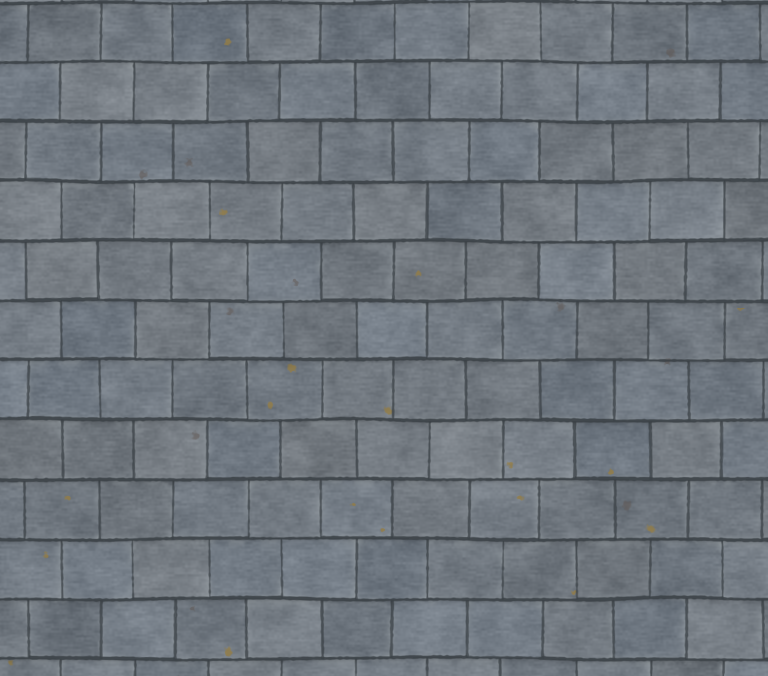
This texture is drawn by a Shadertoy shader. Its source:

```glsl
// Weathered slate roof: staggered courses of grey-blue tiles with uneven joints.
// Each tile gets a hashed tone, cloudy stains, chalky worn edges and a lip that
// shades the course below; a few ochre lichen specks are scattered on top.

const vec2 TILE_COUNT = vec2(10.45, 11.33);   // tiles across, courses down
const float TILE_ASPECT = 0.81;               // course height in tile widths
const float COURSE_SHIFT = 0.47;              // stagger of every other course

const vec3 SLATE = vec3(0.447, 0.477, 0.510);
const vec3 CHALK = vec3(0.60, 0.63, 0.65);
const vec3 GAP = vec3(0.235, 0.260, 0.280);
const vec3 LICHEN = vec3(0.58, 0.49, 0.27);
const vec3 RUST = vec3(0.38, 0.34, 0.32);

float hash(vec2 p) {
    vec3 q = fract(p.xyx * vec3(0.1031, 0.1030, 0.0973));
    q += dot(q, q.yzx + 33.33);
    return fract((q.x + q.y) * q.z);
}

float noise(vec2 p) {
    vec2 i = floor(p), f = fract(p);
    f = f * f * (3.0 - 2.0 * f);
    float low = mix(hash(i), hash(i + vec2(1, 0)), f.x);
    float high = mix(hash(i + vec2(0, 1)), hash(i + vec2(1, 1)), f.x);
    return mix(low, high, f.y);
}

float fbm(vec2 p) {
    float sum = 0.0, gain = 0.5;
    for (int i = 0; i < 4; i++) {
        sum += gain * noise(p);
        p = p * 2.03 + 17.1;
        gain *= 0.5;
    }
    return sum / 0.9375;
}

// Joint position left of a tile, shifted and slightly tilted
float jointX(vec2 id, float v) {
    return id.x + 0.02 + 0.06 * hash(id + 51.0) + 0.03 * (hash(id + 83.0) - 0.5) * (v - 0.5);
}

// Coverage of sparse, ragged specks, one possible per grid cell
float specks(vec2 p, float chance, float seed) {
    vec2 cell = floor(p);
    vec2 center = 0.25 + 0.5 * vec2(hash(cell + seed), hash(cell + seed + 9.0));
    float radius = mix(0.05, 0.13, hash(cell + seed + 23.0));
    float d = length(fract(p) - center) + 0.10 * (noise(p * 13.0) - 0.5);
    return step(hash(cell + seed + 37.0), chance) * (1.0 - smoothstep(radius * 0.5, radius + 0.04, d));
}

// Slate face: tone per tile, broad clouds, fine grain along the course
vec3 slateFace(vec2 p, vec2 id) {
    vec2 local = p + 13.0 * vec2(hash(id + 3.0), hash(id + 7.0));
    float tone = 0.055 * (hash(id) - 0.5);
    tone += 0.12 * (fbm(local * 3.0) - 0.5);
    tone += 0.045 * (noise(local * vec2(9.0, 32.0)) - 0.5);
    tone += 0.03 * (noise(local * 27.0) - 0.5);
    vec3 tint = vec3(-0.006, 0.0, 0.008) * (hash(id + 19.0) - 0.5) * 2.0;
    return SLATE + tone + tint;
}

// Chalky wear that follows an edge at distance d
float edgeWear(float d, float width, float patches) {
    return exp(-max(d, 0.0) / width) * smoothstep(0.32, 0.75, patches);
}

void mainImage(out vec4 fragColor, in vec2 fragCoord) {
    vec2 uv = fragCoord / iResolution.xy;
    float pixel = TILE_COUNT.x / iResolution.x;
    vec2 grid = vec2(uv.x, 1.0 - uv.y) * TILE_COUNT - vec2(0.31, 0.04);
    vec2 p = grid * vec2(1.0, TILE_ASPECT);

    // Course and tile under this point
    grid.y += 0.05 * (noise(vec2(grid.x * 0.9, floor(grid.y + 0.5) * 7.0)) - 0.5);
    float row = floor(grid.y), v = grid.y - row;
    float x = grid.x - COURSE_SHIFT * mod(row, 2.0);
    vec2 id = vec2(floor(x), row);
    id.x -= step(x, jointX(id, v));

    // Distances to the tile edges, in tile widths
    float left = x - jointX(id, v);
    float right = jointX(id + vec2(1, 0), v) - x;
    float lip = 1.0 - 0.015 - 0.025 * hash(id + 29.0);
    float bottom = (lip - v) * TILE_ASPECT;
    float top = v * TILE_ASPECT;
    float chip = 0.012 * (noise(p * 22.0) - 0.5);

    // Face and worn edges
    vec3 color = slateFace(p, id);
    float patches = fbm(p * 4.5 + 40.0);
    float wear = edgeWear(right, 0.05, patches + 0.25 * (hash(id + 61.0) - 0.4));
    wear += 0.7 * edgeWear(left, 0.04, patches + 0.3 * (hash(id + 67.0) - 0.5));
    wear += 0.6 * edgeWear(bottom, 0.03, patches + 0.1);
    wear += 0.6 * edgeWear(top - 0.05, 0.06, patches + 0.3 * (hash(id + 71.0) - 0.6));
    color = mix(color, CHALK, 0.75 * min(wear, 1.0));

    // Lichen, denser toward the eaves, and rusty stains
    float lowness = 1.0 - smoothstep(0.1, 0.75, uv.y);
    color = mix(color, RUST, 0.5 * specks(p * 2.0, 0.03, 5.0));
    color = mix(color, LICHEN, 0.8 * specks(p * 2.3, 0.01 + 0.05 * lowness, 77.0));

    // Joints, lip shadow and the dark line between courses
    float soft = max(pixel, 0.018);
    float halfJoint = mix(0.006, 0.018, hash(id + 91.0));
    float joint = 1.0 - smoothstep(halfJoint - 0.5 * soft, halfJoint + soft, min(left, right) + chip);
    color = mix(color, GAP, 0.78 * joint);
    color *= 1.0 - 0.22 * exp(-top / 0.045);
    float course = 1.0 - smoothstep(-0.5 * soft, soft, min(bottom, top - 0.012) + chip);
    color = mix(color, GAP, 0.92 * course);

    fragColor = vec4(color, 1.0);
}
```
